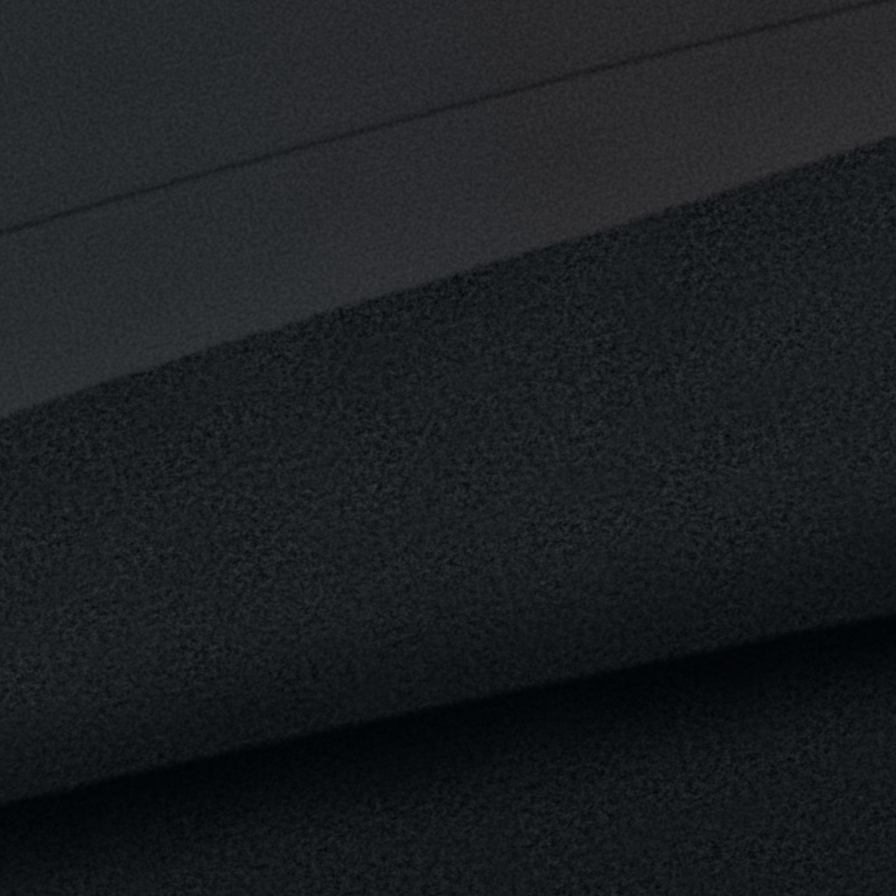
Give the GLSL for this texture, as a Shadertoy shader.

```glsl
// Folded charcoal fleece: a smooth hem with a faint seam above a napped panel,
// and a lower layer in the shadow of the fold. Three slanted curves part the layers;
// gradient noise gives the weave, the nap and the slow changes of tone.

vec2 hashGradient(vec2 cell) {
    vec3 p = fract(cell.xyx * vec3(0.1031, 0.1030, 0.0973));
    p += dot(p, p.yzx + 33.33);
    float angle = 6.2832 * fract((p.x + p.y) * p.z);
    return vec2(cos(angle), sin(angle));
}

float gradientNoise(vec2 p) {
    vec2 i = floor(p), f = p - i;
    vec2 u = f * f * f * (f * (f * 6.0 - 15.0) + 10.0);
    float a = dot(hashGradient(i), f);
    float b = dot(hashGradient(i + vec2(1, 0)), f - vec2(1, 0));
    float c = dot(hashGradient(i + vec2(0, 1)), f - vec2(0, 1));
    float d = dot(hashGradient(i + vec2(1, 1)), f - vec2(1, 1));
    return mix(mix(a, b, u.x), mix(c, d, u.x), u.y);
}

float fbm(vec2 p) {
    float sum = 0.0, amplitude = 0.6;
    for (int i = 0; i < 3; i++) {
        sum += amplitude * gradientNoise(p);
        p = mat2(0.8, 0.6, -0.6, 0.8) * p * 1.8 + 7.3;
        amplitude *= 0.8;
    }
    return sum;
}

void mainImage(out vec4 fragColor, in vec2 fragCoord) {
    vec2 uv = fragCoord / iResolution.xy;
    float x = uv.x;
    float soft = 1.0 / iResolution.y;

    // Heights above the seam, the hem edge and the lower fold
    float fuzz = 0.002 * gradientNoise(vec2(x * 30.0, 3.5)) + 0.003 * gradientNoise(uv * 110.0);
    float seam = uv.y - (0.740 + 0.295 * x - 0.032 * x * x);
    float hem = uv.y - (0.534 + 0.316 * x + 0.003 * sin(6.2832 * x)) + fuzz;
    float fold = uv.y - (0.102 + 0.235 * x - 0.022 * x * x) + fuzz;

    // Cloth grain, slightly longer along the slant of the layers
    vec2 along = mat2(0.966, -0.26, 0.26, 0.966) * uv;
    float nap = fbm(along * vec2(105.0, 125.0));
    float weave = gradientNoise(along * vec2(215.0, 235.0) + 40.0);
    float mottle = fbm(along * vec2(5.0, 9.0) + 11.0);
    float patchy = 1.0 + 0.6 * gradientNoise(along * vec2(12.0, 20.0) + 5.0);

    // Smooth hem, cool at the left and faintly violet at the right
    float warmth = smoothstep(0.1, 0.9, x + 0.3 * (uv.y - 0.7));
    vec3 hemColor = mix(vec3(0.154, 0.168, 0.178), vec3(0.164, 0.161, 0.173), warmth);
    hemColor += 0.016 * (1.0 - smoothstep(0.0, 0.13, hem)) - 0.004 * smoothstep(0.0, 0.2, seam);
    hemColor += 0.044 * weave + 0.028 * nap + 0.010 * mottle;

    // Seam: a thin shaded groove with a pale lower lip
    hemColor -= 0.040 * exp(-pow(seam / 0.0036, 2.0)) + 0.010 * exp(-abs(seam) / 0.010);
    hemColor += 0.006 * exp(-pow((seam + 0.011) / 0.006, 2.0));

    // Napped panel, brightest across its middle and darker toward the fold
    float depth = fold / max(fold - hem, 0.01);
    vec3 panelColor = mix(vec3(0.062, 0.078, 0.088), vec3(0.108, 0.123, 0.132), smoothstep(0.0, 0.36, depth));
    panelColor -= 0.012 * smoothstep(0.65, 1.0, depth);
    float fleece = 0.094 * nap + 0.044 * weave;
    panelColor += patchy * fleece * (0.6 + 0.4 * smoothstep(0.0, 0.35, depth));
    panelColor += 0.012 * mottle - 0.006 * exp(-abs(hem) / 0.010);

    // Lower layer, rising out of the shadow under the fold
    float light = smoothstep(0.0, 0.15, -fold + 0.02 * mottle);
    vec3 lowerColor = mix(vec3(0.010, 0.020, 0.028), vec3(0.083, 0.097, 0.107), light);
    lowerColor += patchy * fleece * 0.9 * (0.2 + 0.8 * light);

    // Stack the layers
    vec3 color = mix(lowerColor, panelColor, smoothstep(-0.005 - soft, 0.006 + soft, fold));
    color = mix(color, hemColor, smoothstep(-0.004 - soft, 0.004 + soft, hem));
    fragColor = vec4(clamp(color, 0.0, 1.0), 1.0);
}
```
